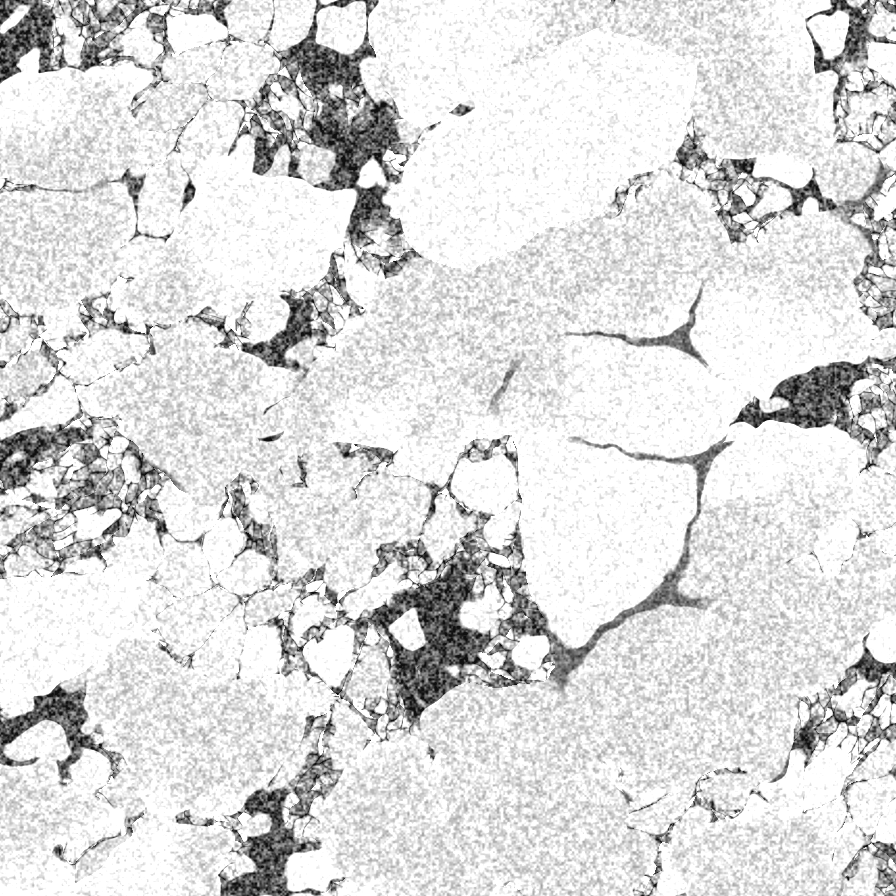
Write a Shadertoy shader that draws this texture.

```glsl
// Grey-scale section of a sandstone: pale noisy grains, crushed clay fill and dark pores.

float hash(vec2 p) {
    vec3 h = fract(vec3(p.xyx) * 0.1031);
    h += dot(h, h.yzx + 33.33);
    return fract((h.x + h.y) * h.z);
}

vec2 hash2(vec2 p) {
    return vec2(hash(p), hash(p + 57.3));
}

float noise(vec2 p) {
    vec2 i = floor(p), f = fract(p);
    f = f * f * (3.0 - 2.0 * f);
    float low = mix(hash(i), hash(i + vec2(1, 0)), f.x);
    float high = mix(hash(i + vec2(0, 1)), hash(i + vec2(1, 1)), f.x);
    return mix(low, high, f.y);
}

float fbm(vec2 p) {
    float sum = 0.0, amp = 0.5;
    for (int i = 0; i < 4; i++) {
        sum += amp * noise(p);
        p = p * 2.03 + 17.1;
        amp *= 0.5;
    }
    return sum / 0.9375;
}

vec2 rotate(vec2 p, float angle) {
    float c = cos(angle), s = sin(angle);
    return vec2(c * p.x + s * p.y, c * p.y - s * p.x);
}

// Rounded Voronoi grains: x = distance to the border, yz = random values of the cell
vec3 grains(vec2 p, float sharpness) {
    vec2 cell = floor(p), f = p - cell, nearest = vec2(0), home = vec2(0);
    float best = 9.0;
    for (int j = -1; j <= 1; j++)
    for (int i = -1; i <= 1; i++) {
        vec2 o = vec2(i, j);
        vec2 r = o + 0.08 + 0.84 * hash2(cell + o) - f;
        if (dot(r, r) < best) {
            best = dot(r, r);
            nearest = r;
            home = o;
        }
    }
    float sum = 0.0;
    for (int j = -2; j <= 2; j++)
    for (int i = -2; i <= 2; i++) {
        vec2 o = home + vec2(i, j);
        vec2 r = o + 0.08 + 0.84 * hash2(cell + o) - f;
        vec2 gap = r - nearest;
        if (dot(gap, gap) > 0.0001)
            sum += exp(-sharpness * dot(0.5 * (r + nearest), normalize(gap)));
    }
    return vec3(-log(sum) / sharpness, hash2(cell + home + 211.0));
}

// Small angular flakes with dark slits, broken by open pores
float clayTone(vec2 p, float angle) {
    vec3 flake = grains(rotate(p, angle) * vec2(48.0, 74.0), 14.0);
    float tone = mix(0.15, mix(0.42, 1.2, flake.y), smoothstep(-0.1, 0.13, flake.x));
    float pore = smoothstep(0.57, 0.62, fbm(p * 10.0 + 50.0));
    return mix(tone, 0.27, 0.9 * pore);
}

// Even grey or bright white body of a large grain
float grainTone(vec2 p, float kind) {
    float patchy = smoothstep(0.54, 0.68, fbm(p * 4.0 + 20.0));
    return mix(0.9, 1.06, max(step(0.78, kind), patchy));
}

void mainImage(out vec4 fragColor, in vec2 fragCoord) {
    vec2 p = fragCoord / iResolution.y;
    float soft = max(0.0016, 1.0 / iResolution.y);

    // Irregular outlines
    vec2 bend = vec2(fbm(p * 8.0), fbm(p * 8.0 + 31.0)) - 0.5;
    vec2 rough = vec2(noise(p * 70.0), noise(p * 70.0 + 9.0)) - 0.5;
    vec2 q = p + 0.07 * bend + 0.006 * rough;

    vec3 large = grains(rotate(q, 0.38) * vec2(4.2, 5.8) + 13.0, 14.0);
    vec3 shard = grains(rotate(q, 0.9) * vec2(14.0, 19.0) + 40.0, 14.0);

    // Width of the fill between grains; a few grains are crushed throughout
    float gapWidth = -0.08 + 0.28 * smoothstep(0.4, 0.72, fbm(p * 5.0 + 3.0));
    gapWidth += 0.5 * step(large.y, 0.12);
    float depth = large.x - gapWidth;
    float fill = smoothstep(5.0 * soft, -5.0 * soft, depth);

    // Large grains with bright rims, bright veins and thin cracks
    float tone = grainTone(p, large.z);
    tone += 0.1 * smoothstep(0.07, 0.0, depth) * step(0.0, gapWidth);
    float vein = smoothstep(0.045, 0.02, large.x) * smoothstep(0.62, 0.68, noise(p * 4.0 + 70.0));
    tone = mix(tone, 1.1, vein);
    float crack = smoothstep(0.02, 0.0, large.x) * smoothstep(0.5, 0.62, noise(p * 7.0 + 90.0));
    tone = mix(tone, 0.35, 0.85 * crack * (1.0 - vein));

    // Crushed fill: pale shards in clay
    float shardInset = 0.3 * smoothstep(0.3, 0.7, fbm(p * 9.0 + 60.0));
    float shardMask = smoothstep(-18.0 * soft, 18.0 * soft, shard.x - shardInset);
    float shardTone = mix(0.88, 1.14, shard.y);
    float fillTone = mix(clayTone(q, 3.14 * shard.z), shardTone, shardMask);
    tone = mix(tone, fillTone, fill);

    // Fine scanner noise, stronger in the clay
    float speckle = noise(p * 250.0) + noise(p * 430.0 + 5.0) - 1.0;
    tone += speckle * mix(0.3, 0.48, fill * (1.0 - shardMask));

    fragColor = vec4(vec3(clamp(tone, 0.06, 1.0)), 1.0);
}
```
